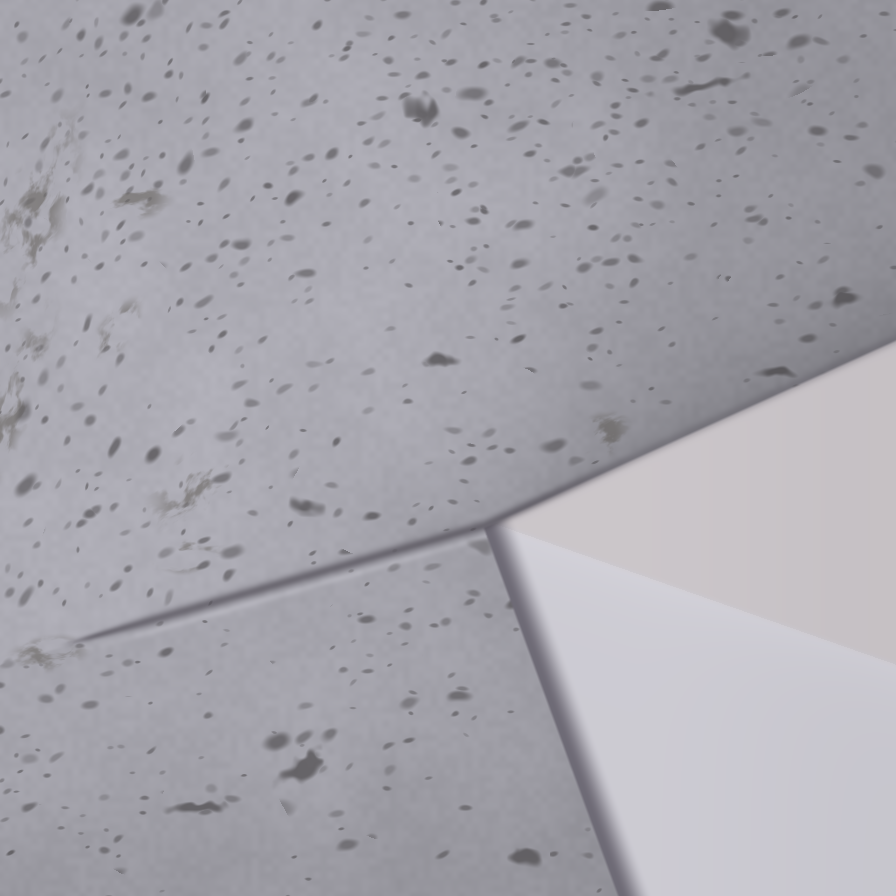
A three.js fragment shader for this texture:

```glsl
varying vec2 vUv;

float hash(vec2 p) {
  vec3 q = fract(p.xyx * vec3(0.1031, 0.103, 0.0973));
  q += dot(q, q.yzx + 33.33);
  return fract((q.x + q.y) * q.z);
}

float noise(vec2 p) {
  vec2 i = floor(p), f = fract(p);
  f = f * f * (3.0 - 2.0 * f);
  return mix(mix(hash(i), hash(i + vec2(1, 0)), f.x),
             mix(hash(i + vec2(0, 1)), hash(i + vec2(1, 1)), f.x), f.y);
}

float fbm(vec2 p) {
  float sum = 0.0, amp = 0.5;
  for (int i = 0; i < 4; i++) {
    sum += amp * noise(p);
    p = p * 2.03 + 17.0;
    amp *= 0.5;
  }
  return sum;
}

vec2 turn(vec2 p, float a) {
  float c = cos(a), s = sin(a);
  return vec2(c * p.x + s * p.y, c * p.y - s * p.x);
}

// Scattered elongated holes, one candidate per grid cell
float pits(vec2 p, float cells, float density, float tilt) {
  vec2 q = p * cells, base = floor(q);
  float mask = 0.0;
  for (int y = -1; y <= 1; y++) {
    for (int x = -1; x <= 1; x++) {
      vec2 id = base + vec2(x, y);
      float r = hash(id + 5.7), s = hash(id + 41.3);
      vec2 d = q - id - 0.15 - 0.7 * vec2(hash(id + 11.1), hash(id + 73.9));
      d = turn(d, tilt + (r - 0.5) * 0.8);
      float e = length(d * vec2(1.0, 1.9)) / mix(0.17, 0.46, s * s);
      float depth = mix(0.4, 1.0, hash(id + 97.0)) * step(hash(id + 131.0), density);
      mask = max(mask, depth * (1.0 - smoothstep(0.35, 1.15, e)));
    }
  }
  return mask;
}

// Ragged cavity with a long and a short radius
float cavity(vec2 p, vec2 centre, vec2 radii, float tilt) {
  float e = length(turn(p - centre, tilt) / radii);
  return 1.0 - smoothstep(0.4, 1.2, e + 0.9 * (noise(p * 95.0) - 0.5));
}

// Porous vein: broken flecks inside a soft oval
float vein(vec2 p, vec2 centre, vec2 radii, float tilt) {
  vec2 d = turn(p - centre, tilt);
  float flecks = smoothstep(0.46, 0.68, fbm(d * vec2(38.0, 75.0) + centre * 90.0));
  return flecks * (1.0 - smoothstep(0.4, 1.2, length(d / radii)));
}

float largeHoles(vec2 p) {
  float m = cavity(p, vec2(0.488, 0.598), vec2(0.021, 0.007), 0.0);
  m = max(m, cavity(p, vec2(0.47, 0.876), vec2(0.022, 0.014), -0.3));
  m = max(m, cavity(p, vec2(0.81, 0.963), vec2(0.02, 0.012), -0.3));
  m = max(m, cavity(p, vec2(0.78, 0.903), vec2(0.045, 0.006), 0.2));
  m = max(m, cavity(p, vec2(0.34, 0.434), vec2(0.02, 0.01), -0.1));
  m = max(m, cavity(p, vec2(0.94, 0.666), vec2(0.024, 0.008), 0.15));
  m = max(m, cavity(p, vec2(0.864, 0.585), vec2(0.02, 0.006), 0.0));
  m = max(m, cavity(p, vec2(0.335, 0.142), vec2(0.03, 0.013), 0.6));
  m = max(m, cavity(p, vec2(0.22, 0.099), vec2(0.032, 0.007), 0.0));
  return max(m, cavity(p, vec2(0.587, 0.045), vec2(0.02, 0.01), -0.4));
}

float veins(vec2 p) {
  float m = vein(p, vec2(0.035, 0.755), vec2(0.13, 0.035), 1.2);
  m = max(m, vein(p, vec2(0.01, 0.54), vec2(0.13, 0.024), 1.2));
  m = max(m, vein(p, vec2(0.22, 0.46), vec2(0.065, 0.035), 0.8));
  m = max(m, vein(p, vec2(0.15, 0.775), vec2(0.04, 0.022), 0.2));
  m = max(m, vein(p, vec2(0.13, 0.63), vec2(0.045, 0.018), 1.0));
  m = max(m, vein(p, vec2(0.21, 0.38), vec2(0.04, 0.018), 0.2));
  m = max(m, vein(p, vec2(0.055, 0.27), vec2(0.045, 0.02), 0.1));
  return max(m, vein(p, vec2(0.675, 0.515), vec2(0.03, 0.025), 0.5));
}

vec3 stone(vec2 p, float lower) {
  // Broad light falls off to the right and at the far corners
  float light = 0.685 - 0.09 * smoothstep(0.35, 1.0, p.x);
  light -= 0.035 * smoothstep(0.75, 1.0, p.y) * (1.0 - p.x);
  light -= lower * (0.03 + 0.04 * smoothstep(0.25, 0.0, p.y));
  light += 0.05 * (fbm(p * 9.0) - 0.47) + 0.025 * (noise(p * 130.0) - 0.5);
  vec3 colour = light * vec3(0.99, 0.985, 1.035);

  vec2 w = p + 0.007 * (vec2(noise(p * 55.0), noise(p * 55.0 + 31.0)) - 0.5);
  float tilt = mix(mix(0.9, 0.12, smoothstep(0.05, 0.5, p.x)), 0.2, lower);
  float busy = mix(0.26, 0.5, smoothstep(0.58, 0.8, p.y)) + 0.5 * (noise(p * 7.0) - 0.5);
  float holes = max(pits(w, 25.0, busy * 0.75, tilt), 0.8 * pits(w + 3.1, 44.0, busy, tilt));
  holes = max(holes, largeHoles(w));
  colour = mix(colour, vec3(0.43, 0.415, 0.40), 0.65 * veins(w));
  return mix(colour, vec3(0.32, 0.31, 0.32), 0.75 * holes);
}

void main() {
  vec2 p = vUv;
  vec2 corner = vec2(0.54, 0.411);
  float x = p.x - corner.x;
  float above = (p.y - corner.y - 0.2835 * x - 0.17 * max(x, 0.0)) * 0.94;
  float side = (x - 0.365 * (corner.y - p.y)) * 0.94;
  float lower = smoothstep(0.002, -0.002, above);
  float panelMask = lower * smoothstep(-0.002, 0.002, side);
  vec3 colour = stone(p, lower);

  // Shade on the upper slab near its edge
  float rim = exp(-max(above, 0.0) * 13.0) * smoothstep(0.15, 0.8, p.x);
  colour *= 1.0 - 0.15 * rim * (1.0 - lower);

  // Narrow seam and the lit lip beneath it
  float seamLength = smoothstep(0.07, 0.2, p.x);
  float seam = exp(-pow((above - 0.002) / mix(0.003, 0.006, seamLength), 2.0));
  float lip = exp(-pow((above + 0.010) / 0.004, 2.0)) * step(side, 0.0);
  colour += 0.05 * lip * seamLength;

  // Smooth panel with a faint diagonal fold
  float fold = p.y - 0.408 + 0.351 * (p.x - 0.573);
  vec3 panel = mix(vec3(0.80, 0.795, 0.825), vec3(0.795, 0.775, 0.79),
                   smoothstep(-0.006, 0.006, fold));
  panel += 0.025 * exp(-abs(fold) * 25.0) * step(fold, 0.0) - 0.02 * smoothstep(0.7, 1.0, p.x);
  float shadow = 1.0 - smoothstep(0.004, 0.036, side);
  panel = mix(panel, vec3(0.40, 0.385, 0.43), 0.92 * shadow);
  colour = mix(colour, panel, panelMask);

  float seamDepth = 0.72 * smoothstep(0.06, 0.11, p.x) * mix(1.0, 0.45, smoothstep(0.58, 0.75, p.x));
  colour = mix(colour, vec3(0.34, 0.325, 0.36), seam * seamDepth);
  gl_FragColor = vec4(colour, 1.0);
}
```
